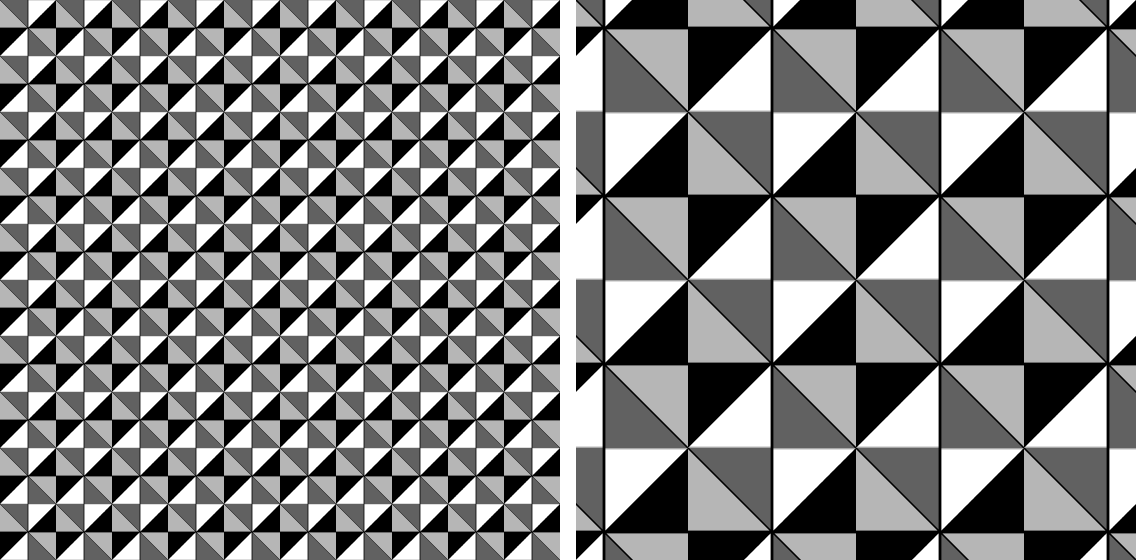
Left: the whole. Right: its middle third, enlarged.
Give the GLSL for this pattern, as a Shadertoy shader.

```glsl
// Grid of half-square triangles in black, white and two greys with hairline seams
#define REPEATS 10.0
#define SEAM_WIDTH 0.032
#define DIAGONAL_WIDTH 0.020
#define BLACK 0.0
#define DARK 0.38
#define LIGHT 0.715
#define WHITE 1.0
#define PALE_SEAM 0.66
#define SAMPLES 5

// Grey level at p, where one unit is one square and a repeat is 2 by 2 squares
float triangleQuilt(vec2 p) {
    vec2 square = floor(p);
    vec2 f = p - square;
    bool oddColumn = mod(square.x, 2.0) > 0.5;
    bool rising = mod(square.x + square.y, 2.0) < 0.5;

    // Two triangles, split along the rising or the falling diagonal
    float shade;
    if (rising) {
        shade = ((f.y > f.x) == oddColumn) ? WHITE : BLACK;
    } else {
        shade = ((f.x + f.y > 1.0) == oddColumn) ? LIGHT : DARK;
        float diagonal = abs(f.x + f.y - 1.0) * 0.70711;
        if (diagonal < 0.5 * DIAGONAL_WIDTH) shade = BLACK;
    }

    // Seams: pale on even rows, black on odd rows and columns
    vec2 toEven = abs(p - 2.0 * round(0.5 * p));
    vec2 toOdd = 1.0 - toEven;
    if (toEven.y < 0.5 * SEAM_WIDTH) shade = min(shade, PALE_SEAM);
    if (min(toOdd.x, toOdd.y) < 0.5 * SEAM_WIDTH) shade = BLACK;
    return shade;
}

void mainImage(out vec4 fragColor, in vec2 fragCoord) {
    // Average a regular grid of samples over the pixel
    float sum = 0.0;
    for (int j = 0; j < SAMPLES; j++) {
        for (int i = 0; i < SAMPLES; i++) {
            vec2 offset = (vec2(i, j) + 0.5) / float(SAMPLES) - 0.5;
            vec2 uv = (fragCoord + offset) / iResolution.xy;
            sum += triangleQuilt(uv * 2.0 * REPEATS);
        }
    }
    fragColor = vec4(vec3(sum / float(SAMPLES * SAMPLES)), 1.0);
}
```
